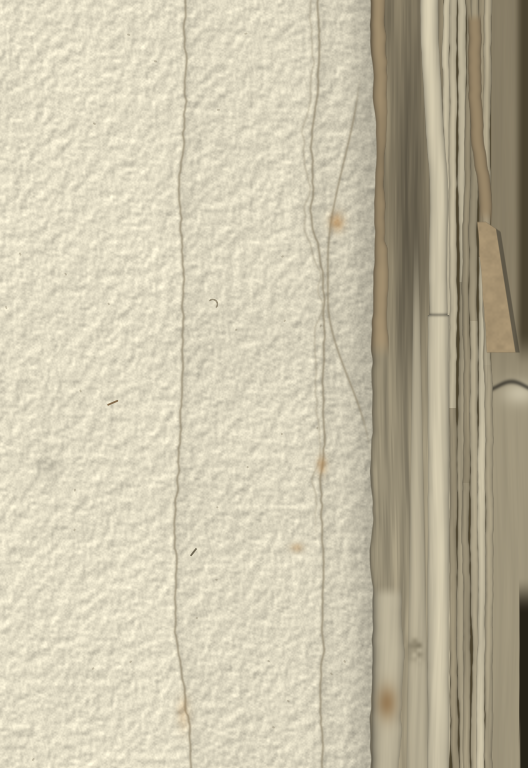
Reproduce this texture procedurally as a Shadertoy shader.

```glsl
const vec3 PAPER = vec3(.885, .858, .768);
const vec3 LIGHT = vec3(.77, .735, .635);
const vec3 MID = vec3(.64, .60, .50);
const vec3 DIM = vec3(.53, .49, .40);
const vec3 DARK = vec3(.25, .22, .15);
const vec3 RUST = vec3(.70, .52, .31);
const vec3 TAN = vec3(.66, .58, .45);
const vec2 SCALE = vec2(.6875, 1);
const float GRAIN = .3;
const int SHEETS = 7;
const int FLECKS = 30;

float hash(vec2 p) {
    vec3 q = fract(p.xyx * .1031);
    q += dot(q, q.yzx + 33.33);
    return fract((q.x + q.y) * q.z);
}

float noise(vec2 p) {
    vec2 i = floor(p), f = fract(p), e = vec2(0, 1);
    f = f * f * (3. - 2. * f);
    return mix(mix(hash(i), hash(i + e.yx), f.x),
               mix(hash(i + e), hash(i + 1.), f.x), f.y);
}

float fbm(vec2 p) {
    return .5 * noise(p) + .3 * noise(p * 2.1 + 7.) + .2 * noise(p * 4.3 + 19.);
}

// Smooth step that also accepts descending limits
float ramp(float a, float b, float t) {
    t = clamp((t - a) / (b - a), 0., 1.);
    return t * t * (3. - 2. * t);
}

float wobble(float y, float freq, float seed) { return fbm(vec2(y * freq, seed)) - .5; }
float edge(float d) { return smoothstep(-.0016, .0016, d); }
float band(float x, float l, float r) { return edge(x - l) * edge(r - x); }
float line(float d, float sharp) { return exp(-d * d * sharp * sharp); }

float glow(vec2 p, float x, float y, float w, float h) {
    vec2 d = (p - vec2(x, y)) / vec2(w, h);
    return exp(-dot(d, d));
}

float stroke(vec2 p, vec2 a, vec2 b) {
    a = (p - a) * SCALE;
    b *= SCALE;
    return ramp(.002, .0003, length(a - b * clamp(dot(a, b) / dot(b, b), 0., 1.)));
}

// Rounded vertical sheet between two borders
void sheet(inout vec3 col, float x, float l, float r, vec3 tint, float cover) {
    float t = clamp((x - l) / (r - l), 0., 1.);
    col = mix(col, tint * (.62 + .84 * sqrt(t - t * t)), band(x, l, r) * cover);
}

// Ragged line: soft shadow, brown core and lit lip
void crease(inout vec3 col, float d, float strength) {
    col *= 1. - .1 * strength * exp(-abs(d) * 75.);
    col = mix(col, DIM * 1.08, strength * line(d, 400.));
    col *= 1. + .08 * strength * line(d + .008, 230.);
}

vec3 leaf(vec2 p, vec2 q) {
    float y = p.y;
    float a = .35 - .011 * ramp(.81, .77, y) + .007 * ramp(.76, .62, y)
        - .015 * ramp(.6, .25, y) + .029 * ramp(.22, 0., y) + .012 * wobble(y, 38., 2.);
    float b = .603 - .012 * ramp(.95, .76, y) + .023 * ramp(.73, .63, y)
        - .003 * ramp(.6, .48, y) + .014 * wobble(y, 32., 5.);
    float fold = .682 - .061 * ramp(.92, .66, y) + .08 * ramp(.61, .4, y);
    vec3 col = PAPER * (1. - .025 * edge(p.x - a) - .035 * ramp(-.03, .02, p.x - b));
    col *= 1. - .16 * ramp(.64, .71, p.x);
    // Embossed grain and faint laid lines
    float relief = fbm(q * 105.) - fbm(q * 105. + vec2(.35, -.45));
    col *= .975 + GRAIN * relief + .05 * fbm(q * 9.);
    col *= 1. + .006 * sin(y * 230. + 3. * noise(q * 6.));
    // Tears and the oblique fold
    crease(col, p.x - a, .62);
    crease(col, p.x - b, .6);
    crease(col, p.x - b + .014 + .03 * wobble(y, 20., 9.), .25 * ramp(.28, .36, y));
    crease(col, p.x - fold, .55 * ramp(.4, .48, y) * ramp(.91, .84, y));
    // Stains
    float rust = glow(p, .638, .711, .014, .012) + glow(p, .61, .394, .009, .012)
        + .7 * glow(p, .562, .287, .012, .006) + .6 * glow(p, .348, .07, .012, .02);
    col = mix(col, RUST, min(rust * (.3 + .45 * fbm(q * 90.)), 1.));
    col *= 1. - .11 * glow(p, .09, .392, .022, .016);
    // Scattered flecks and fibres
    for (int i = 0; i < FLECKS; i++) {
        float k = float(i);
        vec2 c = vec2(hash(vec2(k, 3)) * .69, hash(vec2(k, 8)));
        col = mix(col, DIM, .4 * stroke(p, c, .004 * (c.yx - .4)));
    }
    col = mix(col, RUST * .6, .8 * stroke(p, vec2(.205, .473), vec2(.017, .005)));
    col = mix(col, DARK, .7 * stroke(p, vec2(.362, .277), vec2(.009, .008)));
    vec2 curl = (p - vec2(.403, .604)) * SCALE;
    return mix(col, DIM, .8 * ramp(.0016, .0004, abs(length(curl) - .006)) * edge(curl.y + curl.x));
}

vec3 gutter(vec2 p, vec2 q) {
    float x = p.x, y = p.y;
    float streak = fbm(vec2(x * 85. + noise(vec2(y * 4., 1)), y * 5.));
    // Recess behind the leaf
    vec3 col = mix(MID, DIM, ramp(.35, .75, y)) * (.72 + .5 * streak);
    col *= 1. - .22 * glow(p, .785, .72, .03, .3);
    sheet(col, x, .77 + .02 * y, .813 - .03 * y, LIGHT, .6 * ramp(.72, .55, y));
    sheet(col, x, .7, .731 + .018 * wobble(y, 22., 12.), TAN, .85 * ramp(.53, .56, y));
    sheet(col, x, .705, .755 + .03 * wobble(y, 14., 15.), LIGHT, .75 * ramp(.24, .22, y));
    col = mix(col, RUST * .75, .7 * glow(p, .733, .085, .018, .022));
    col = mix(col, DARK, .6 * glow(p, .787, .155, .017, .013) * noise(q * 150.));
    // Grey far boards
    vec3 board = mix(MID * .97, DIM, ramp(.45, .6, y)) * (.95 + .1 * streak);
    board = mix(board, DARK, .85 * ramp(.972, .992, x) * ramp(.52, .57, y));
    board = mix(board, DARK * .6, edge(x - .988 + .008 * streak) * ramp(.25, .2, y));
    board = mix(board, LIGHT, glow(p, .985, .488, .035, .016));
    board *= 1. - .5 * line(y - .497 - .006 * sin(x * 60.), 300.);
    col = mix(mix(col, board, edge(x - .915)), DARK * 1.2, band(x, .84, .93));
    // Stack of thin sheets
    for (int i = 0; i < SHEETS; i++) {
        float k = float(i), h = hash(vec2(k, 21));
        float l = .84 + .0125 * k + .014 * wobble(y, 3., k * 3.) + .005 * wobble(y, 30., k);
        vec3 tint = mix(DIM, LIGHT, hash(vec2(k, 31. + step(.25 + .5 * h, y))));
        sheet(col, x, l, l + .0125 + .004 * h, tint * (.87 + .3 * streak), .95);
    }
    // Broad pale sheet with a broken joint
    float mid = .812 + .018 * ramp(1., .74, y) + .005 * wobble(y, 16., 60.);
    float w = .017 + .003 * step(y, .59);
    sheet(col, x, mid - w, mid + w, LIGHT * (.93 + .18 * streak) * (1. - .3 * line(y - .59, 450.)), 1.);
    // Brown strip and the hanging scrap
    float r = .912 + .02 * ramp(.86, .72, y) + .008 * wobble(y, 25., 71.);
    sheet(col, x, r - .024, r, TAN * .87, ramp(.7, .73, y) * ramp(.985, .97, y));
    float slide = (.712 - y) / .17, l = .903 + .02 * slide + .005 * wobble(y, 25., 80.);
    float scrap = edge(y - .541) * edge(.711 - .45 * max(x - .92, 0.) - y);
    r = .937 + .039 * slide;
    col *= 1. - .3 * band(x, l, r + .008) * scrap;
    return mix(col, TAN * (.9 + .16 * fbm(q * 80.)), band(x, l, r) * scrap);
}

void mainImage(out vec4 fragColor, in vec2 fragCoord) {
    vec2 p = fragCoord / iResolution.xy, q = p * SCALE;
    float rim = .703 + .008 * ramp(1., .75, p.y) - .008 * ramp(.7, .5, p.y) + .014 * wobble(p.y, 18., 90.);
    vec3 behind = gutter(p, q) * (1. - .35 * exp(-max(p.x - rim, 0.) * 130.));
    fragColor = vec4(mix(behind, leaf(p, q), edge(rim - p.x)), 1);
}
```
